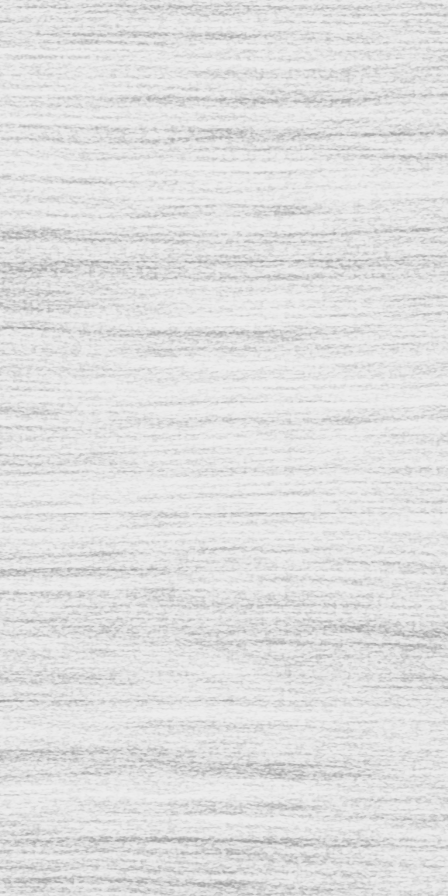
Give the GLSL for this texture, as a WebGL 1 fragment shader.

```glsl
precision highp float;
// Whitewashed wood: pale horizontal grain with broken grey flecks and thin seams.

uniform vec2 u_resolution;

const vec3 PAINT = vec3(0.938);
const float WASH_DEPTH = 0.052;   // typical darkening below the paint
const float WASH_CURVE = 0.88;    // how steeply the pores darken
const float MAX_DEPTH = 0.32;

float hash(vec2 cell) {
  vec3 q = fract(vec3(cell.xyx) * vec3(0.1031, 0.1030, 0.0973));
  q += dot(q, q.yzx + 33.33);
  return fract((q.x + q.y) * q.z);
}

float cornerSlope(vec2 cell, vec2 offset, vec2 f) {
  float angle = 6.2832 * hash(cell + offset);
  return dot(vec2(cos(angle), sin(angle)), f - offset);
}

// Gradient noise scaled to a spread of about one.
float noise(vec2 p) {
  vec2 cell = floor(p);
  vec2 f = fract(p);
  vec2 w = f * f * f * (f * (f * 6.0 - 15.0) + 10.0);
  float low = mix(cornerSlope(cell, vec2(0.0, 0.0), f),
                  cornerSlope(cell, vec2(1.0, 0.0), f), w.x);
  float high = mix(cornerSlope(cell, vec2(0.0, 1.0), f),
                   cornerSlope(cell, vec2(1.0, 1.0), f), w.x);
  return 4.3 * mix(low, high, w.y);
}

// Noise with its own frequency along and across the grain.
float layer(vec2 p, vec2 frequency, float seed) {
  return noise(p * frequency + seed * vec2(17.3, 41.7));
}

// Pushes soft noise towards two levels, for crisp edges.
float crisp(float value) {
  return 1.15 * value / sqrt(0.3 + value * value);
}

// Soft horizontal zone of heavier or lighter grain.
float zone(float y, float center, float width) {
  float d = (y - center) / width;
  return exp(-d * d);
}

// Slight bending of the nearly straight grain lines.
vec2 bendGrain(vec2 p) {
  float sway = 0.007 * layer(p, vec2(0.8, 2.0), 1.0);
  float ripple = 0.0012 * layer(p, vec2(4.0, 9.0), 2.0);
  return vec2(p.x, p.y + sway + ripple);
}

float zones(float y) {
  float heavy = zone(y, 1.40, 0.09) + zone(y, 0.62, 0.07)
              + 0.6 * zone(y, 1.94, 0.05) + 0.6 * zone(y, 0.07, 0.09);
  float light = zone(y, 0.88, 0.08) + 0.5 * zone(y, 1.62, 0.12);
  return 0.55 * heavy - 0.45 * light - 0.08;
}

float grain(vec2 p) {
  float bands = 0.25 * layer(p, vec2(0.7, 12.0), 3.0)
              + 0.36 * layer(p, vec2(0.8, 38.0), 4.0);
  float threads = 0.36 * layer(p, vec2(1.8, 80.0), 5.0)
                + 0.30 * layer(p, vec2(7.0, 125.0), 10.0);
  float flecks = crisp(layer(p, vec2(46.0, 140.0), 6.0)
                     + 0.8 * layer(p, vec2(85.0, 175.0), 7.0)
                     + 0.7 * threads);
  float pores = 0.32 * layer(p, vec2(130.0, 205.0), 8.0);
  return bands + threads + 0.55 * flecks + pores;
}

// Long thin cracks that cross most of the board.
float seams(vec2 p) {
  float total = 0.0;
  for (int i = 0; i < 13; i++) {
    float id = float(i);
    float height = (id + 0.1 + 0.8 * hash(vec2(id, 5.0))) * 2.0 / 13.0;
    float tilt = 0.012 * (hash(vec2(id, 8.0)) - 0.5) * p.x;
    float line = zone(p.y + tilt, height, 0.0026);
    float fade = smoothstep(-1.6, 0.6, layer(vec2(p.x, id), vec2(1.6, 0.37), 9.0));
    total += line * fade * mix(0.6, 1.4, hash(vec2(id, 11.0)));
  }
  return total;
}

void main() {
  vec2 p = gl_FragCoord.xy / u_resolution.x;
  vec2 bent = bendGrain(p);

  float wear = zones(bent.y) + grain(bent) + seams(p);
  float stain = WASH_DEPTH * exp(WASH_CURVE * wear);
  float depth = MAX_DEPTH * (1.0 - exp(-stain / MAX_DEPTH));

  gl_FragColor = vec4(PAINT - depth, 1.0);
}
```
